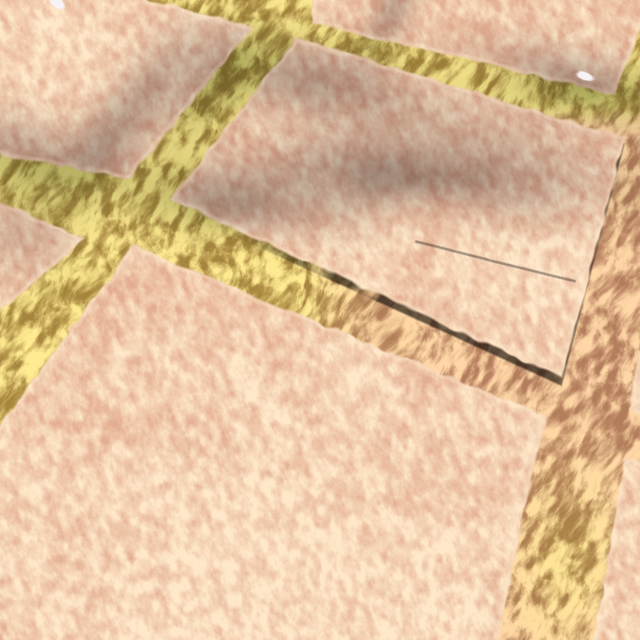
A three.js fragment shader for this texture:

```glsl
// Sunlit pink stone slabs with mossy, grassy joints and soft tree shadows.
#define SOFT 0.0028
#define GRIT_SCALE 74.0
#define EDGE_WOBBLE 0.007
#define STONE_DARK vec3(0.89, 0.68, 0.57)
#define STONE_LIT vec3(1.0, 0.91, 0.79)
#define SHADOW_TINT vec3(0.59, 0.56, 0.58)
#define GRASS_DARK vec3(0.65, 0.52, 0.24)
#define GRASS_LIT vec3(1.0, 0.92, 0.57)
#define SOIL_DARK vec3(0.70, 0.49, 0.36)
#define SOIL_LIT vec3(1.0, 0.84, 0.65)

varying vec2 vUv;

float hash(vec2 p) {
  vec3 q = fract(vec3(p.xyx) * 0.1031);
  q += dot(q, q.yzx + 33.33);
  return fract((q.x + q.y) * q.z);
}

float noise(vec2 p) {
  vec2 i = floor(p), f = fract(p);
  f = f * f * (3.0 - 2.0 * f);
  return mix(mix(hash(i), hash(i + vec2(1, 0)), f.x),
             mix(hash(i + vec2(0, 1)), hash(i + vec2(1, 1)), f.x), f.y);
}

float fbm(vec2 p) {
  float sum = 0.0, amp = 0.5;
  for (int i = 0; i < 4; i++) {
    sum += amp * noise(p);
    p = mat2(0.8, 0.6, -0.6, 0.8) * p * 2.03 + 7.1;
    amp *= 0.5;
  }
  return sum / 0.9375;
}

vec2 turn(vec2 p, float a) {
  return vec2(cos(a) * p.x + sin(a) * p.y, cos(a) * p.y - sin(a) * p.x);
}

// Soft elliptical patch, its long axis tilted by an angle
float patchAt(vec2 p, vec2 centre, vec2 radius, float angle) {
  vec2 q = turn(p - centre, angle) / radius;
  return exp(-dot(q, q));
}

// Signed distance outside one edge of a clockwise polygon
float side(vec2 p, vec2 a, vec2 b) {
  vec2 e = normalize(b - a);
  return dot(p - a, vec2(-e.y, e.x));
}

float quad(vec2 p, vec2 a, vec2 b, vec2 c, vec2 d) {
  return max(max(side(p, a, b), side(p, b, c)), max(side(p, c, d), side(p, d, a)));
}

float segment(vec2 p, vec2 a, vec2 b) {
  vec2 e = b - a;
  return length(p - a - e * clamp(dot(p - a, e) / dot(e, e), 0.0, 1.0));
}

float middleSlab(vec2 p) {
  return quad(p, vec2(0.462, 0.941), vec2(0.977, 0.785), vec2(0.879, 0.408), vec2(0.267, 0.688));
}

float slabs(vec2 p) {
  float d = quad(p, vec2(0.208, 0.616), vec2(0.853, 0.349), vec2(0.755, -0.1), vec2(-0.325, -0.1));
  d = min(d, middleSlab(p));
  d = min(d, quad(p, vec2(-0.1, 1.09), vec2(0.397, 0.957), vec2(0.202, 0.72), vec2(-0.1, 0.775)));
  d = min(d, quad(p, vec2(0.488, 0.963), vec2(0.5, 1.1), vec2(1.06, 1.1), vec2(0.96, 0.853)));
  d = min(d, quad(p, vec2(-0.2, 0.77), vec2(0.132, 0.628), vec2(-0.1, 0.43), vec2(-0.2, 0.5)));
  d = min(d, quad(p, vec2(0.977, 0.284), vec2(1.1, 0.26), vec2(1.1, -0.1), vec2(0.912, -0.1)));
  return min(d, quad(p, vec2(1.0, 0.45), vec2(1.1, 0.5), vec2(1.1, 0.31), vec2(0.984, 0.36)));
}

// Blurred tree shade, strongest across the upper slabs
float treeShade(vec2 p) {
  float s = 0.85 * patchAt(p, vec2(0.64, 0.725), vec2(0.21, 0.05), -0.12);
  s += 0.7 * patchAt(p, vec2(0.37, 0.69), vec2(0.16, 0.05), -0.1);
  s += 0.6 * patchAt(p, vec2(0.49, 0.88), vec2(0.15, 0.06), -0.25);
  s += 0.35 * patchAt(p, vec2(0.76, 0.78), vec2(0.25, 0.06), -0.25);
  s += 0.65 * patchAt(p, vec2(0.20, 0.82), vec2(0.14, 0.045), 0.9);
  s += 0.6 * patchAt(p, vec2(0.03, 0.76), vec2(0.13, 0.06), -0.2);
  s += 0.5 * patchAt(p, vec2(0.33, 0.86), vec2(0.10, 0.05), 0.9);
  s += 0.6 * patchAt(p, vec2(0.61, 0.98), vec2(0.07, 0.03), 1.1);
  s += 0.7 * patchAt(p, vec2(0.91, 0.87), vec2(0.17, 0.05), -0.2);
  return s + 0.3 * patchAt(p, vec2(0.03, 0.63), vec2(0.09, 0.07), 0.0);
}

void main() {
  vec2 p = vUv;
  float broad = fbm(p * 9.0);
  float d = slabs(p) + EDGE_WOBBLE * (noise(p * 55.0) - 0.5);
  float onSlab = 1.0 - smoothstep(-SOFT, SOFT, d);
  float shade = clamp(treeShade(p + 0.025 * (broad - 0.5)) * (0.7 + 0.6 * broad), 0.0, 1.0);

  // Stone with fine slanted grit, brightest in the open sun
  float grit = fbm(turn(p, 0.35) * GRIT_SCALE * vec2(1.2, 0.8));
  float sun = 0.4 * patchAt(p, vec2(0.45, 0.05), vec2(0.4, 0.25), 0.0)
            + 0.35 * patchAt(p, vec2(0.03, 0.94), vec2(0.2, 0.1), 0.0)
            + 0.25 * patchAt(p, vec2(0.76, 0.60), vec2(0.2, 0.08), -0.3);
  vec3 stone = mix(STONE_DARK, STONE_LIT, clamp(0.5 + 1.5 * (grit - 0.5) + 0.5 * (broad - 0.5) + 0.6 * sun, 0.0, 1.0));
  stone *= mix(vec3(1), SHADOW_TINT, shade * 0.88);
  float rim = smoothstep(-0.009, -0.003, d);
  stone = mix(stone, STONE_LIT, 0.4 * rim * (1.0 - 0.7 * shade));
  float crack = segment(p + 0.003 * (broad - 0.5), vec2(0.65, 0.622), vec2(0.898, 0.561));
  stone *= 1.0 - 0.35 * (1.0 - smoothstep(0.0005, 0.0035, crack));

  // Joints: tufts on the left and top, dry soil on the right
  float blades = fbm(turn(p, -0.5) * vec2(85.0, 42.0) + 3.0 * broad);
  float grassy = max(1.0 - smoothstep(0.42, 0.66, p.x + 0.1 * (broad - 0.5)), smoothstep(0.79, 0.84, p.y));
  grassy = max(grassy, 0.75 * patchAt(p, vec2(0.89, 0.12), vec2(0.09, 0.13), 0.0));
  float lift = smoothstep(0.22, 0.73, blades);
  vec3 joint = mix(mix(SOIL_DARK, SOIL_LIT, lift), mix(GRASS_DARK, GRASS_LIT, lift), grassy);
  joint *= mix(vec3(1), vec3(0.61, 0.66, 0.55), shade);
  float lip = (1.0 - smoothstep(-0.002, 0.003, middleSlab(p + vec2(0.002, 0.010)))) * smoothstep(0.33, 0.55, p.x);
  joint *= 1.0 - 0.6 * lip * smoothstep(0.2, 0.5, noise(p * 24.0) + 0.4 * p.x);

  // Pale chips lying on the stone
  vec3 col = mix(joint, stone, onSlab);
  float chips = patchAt(p, vec2(0.913, 0.881), vec2(0.018, 0.007), -0.3)
              + patchAt(p, vec2(0.09, 0.995), vec2(0.015, 0.008), -0.5);
  col = mix(col, vec3(0.97, 0.95, 0.96), smoothstep(0.3, 0.7, chips * (0.6 + 0.8 * grit)));
  gl_FragColor = vec4(col, 1.0);
}
```
